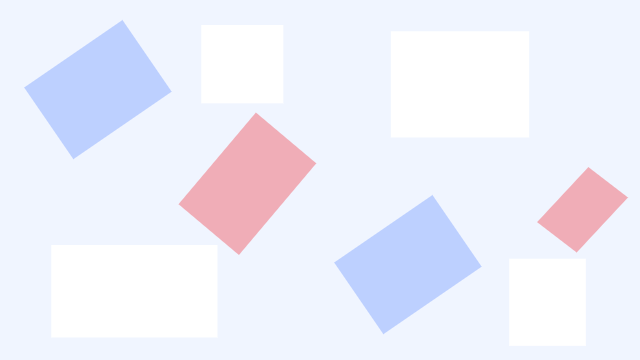
This background is drawn by a Shadertoy shader. Its source:

```glsl
#define GRID_HEIGHT 9.0
#define EDGE_WIDTH 1.0
#define BACKDROP vec3(0.941, 0.961, 1.0)
#define WHITE vec3(1.0)
#define BLUE vec3(0.743, 0.816, 1.0)
#define PINK vec3(0.941, 0.678, 0.718)
#define BLUE_START vec2(2.448, 6.760)
#define BLUE_STEP vec2(7.750, -4.375)

float cross2(vec2 a, vec2 b) {
    return a.x * b.y - a.y * b.x;
}

// Signed edge distance of a parallelogram spanned by two half edges
float parallelogram(vec2 p, vec2 halfA, vec2 halfB) {
    float area = abs(cross2(halfA, halfB));
    float alongA = (abs(cross2(p, halfB)) - area) / length(halfB);
    float alongB = (abs(cross2(p, halfA)) - area) / length(halfA);
    return max(alongA, alongB);
}

float rectangle(vec2 p, vec2 halfSize) {
    vec2 d = abs(p) - halfSize;
    return max(d.x, d.y);
}

// Smooth coverage, one pixel wide
float cover(float dist) {
    float soft = EDGE_WIDTH * GRID_HEIGHT / iResolution.y;
    return clamp(0.5 - dist / soft, 0.0, 1.0);
}

void mainImage(out vec4 fragColor, in vec2 fragCoord) {
    // Canvas is 16 by 9 units
    vec2 p = fragCoord / iResolution.y * GRID_HEIGHT;
    vec3 color = BACKDROP;

    // Upright white panels
    float panels = rectangle(p - vec2(6.057, 7.396), vec2(1.026, 0.979));
    panels = min(panels, rectangle(p - vec2(11.500, 6.891), vec2(1.729, 1.328)));
    panels = min(panels, rectangle(p - vec2(3.359, 1.719), vec2(2.078, 1.156)));
    panels = min(panels, rectangle(p - vec2(13.688, 1.443), vec2(0.958, 1.089)));
    color = mix(color, WHITE, cover(panels));

    // Two equal tilted blue cards
    for (int i = 0; i < 2; i++) {
        vec2 center = BLUE_START + float(i) * BLUE_STEP;
        float card = parallelogram(p - center, vec2(1.229, 0.844), vec2(0.615, -0.896));
        color = mix(color, BLUE, cover(card));
    }

    // Large and small pink cards
    float pinks = parallelogram(p - vec2(6.185, 4.406), vec2(0.967, 1.146), vec2(0.755, -0.635));
    pinks = min(pinks, parallelogram(p - vec2(14.563, 3.755), vec2(0.641, 0.688), vec2(0.495, -0.380)));
    color = mix(color, PINK, cover(pinks));

    fragColor = vec4(color, 1.0);
}
```
